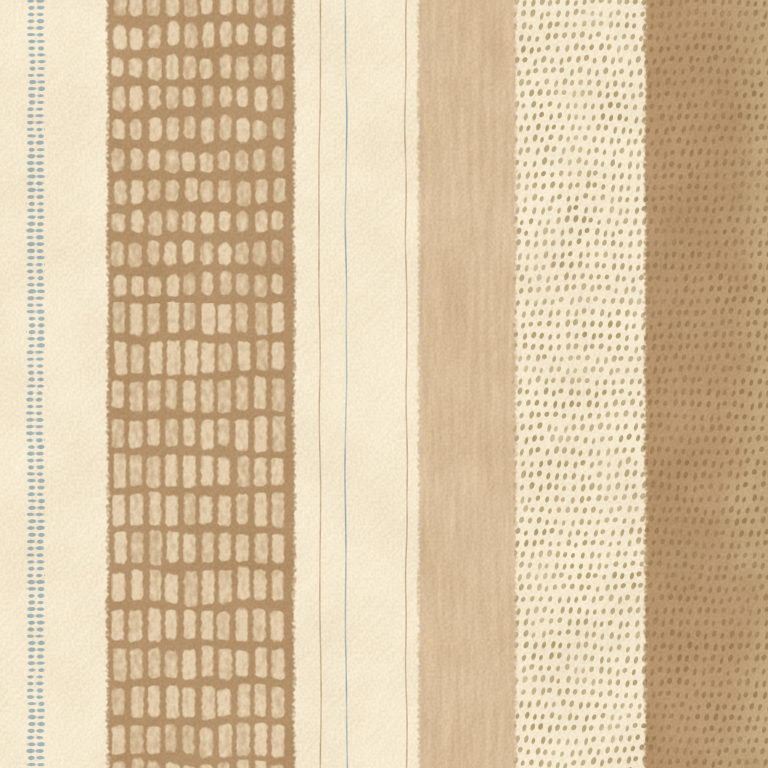
Give the GLSL for this pattern, as a Shadertoy shader.

```glsl
// Hand-painted vertical stripes with rows of blocks, brush dashes and thin wavy lines.
#define CREAM vec3(0.957, 0.908, 0.805)
#define BROWN vec3(0.695, 0.565, 0.415)
#define TAN   vec3(0.845, 0.742, 0.610)
#define BLOCK vec3(0.890, 0.805, 0.675)
#define OLIVE vec3(0.690, 0.610, 0.440)
#define UMBER vec3(0.580, 0.455, 0.315)
#define BLUE  vec3(0.570, 0.660, 0.690)
#define BLOCK_PITCH 0.0230
#define DOT_PITCH vec2(0.0112, 0.0150)
#define LINE_WIDTH 0.0019
#define WEAR 0.065
#define PIXEL (0.75 / iResolution.y)

vec2 hash2(vec2 p) {
    vec3 q = fract(p.xyx * vec3(0.1031, 0.1030, 0.0973));
    q += dot(q, q.yzx + 33.33);
    return fract((q.xx + q.yz) * q.zy);
}

float corner(vec2 cell, vec2 offset) {
    float angle = 6.2832 * hash2(cell).x;
    return dot(vec2(cos(angle), sin(angle)), offset);
}

// Gradient noise, roughly -0.7 to 0.7
float noise(vec2 p) {
    vec2 i = floor(p), f = fract(p), e = vec2(1.0, 0.0);
    vec2 w = f * f * f * (f * (f * 6.0 - 15.0) + 10.0);
    return mix(mix(corner(i, f), corner(i + e, f - e), w.x),
               mix(corner(i + e.yx, f - e.yx), corner(i + 1.0, f - 1.0), w.x), w.y);
}

float fbm(vec2 p) {
    float sum = 0.0, amp = 0.7;
    for (int i = 0; i < 4; i++) {
        sum += amp * noise(p);
        p = mat2(1.6, 1.2, -1.2, 1.6) * p + 7.3;
        amp *= 0.55;
    }
    return sum;
}

// Coverage of a stripe with rough painted edges
float stripe(vec2 p, float left, float right) {
    float x = p.x + 0.0022 * noise(vec2(left * 40.0, p.y * 14.0))
                  + 0.0040 * noise(p * vec2(170.0, 210.0));
    float soft = 0.002 + PIXEL;
    return smoothstep(-soft, soft, x - left) * smoothstep(-soft, soft, right - x);
}

// Grid of small slanted brush dabs
float dashes(vec2 p, vec2 pitch, vec2 size, float jitter) {
    vec2 q = p / pitch;
    q.x += jitter * (hash2(vec2(floor(q.y), 5.0)).x - 0.5);
    vec2 rnd = hash2(floor(q) + 11.0);
    vec2 d = (fract(q) - 0.5 - 0.28 * jitter * (rnd - 0.5)) * pitch;
    d.x -= 0.2 * jitter * d.y;
    size *= 0.8 + 0.4 * rnd.yx;
    float dist = (length(d / size) - 1.0) * min(size.x, size.y);
    return 1.0 - smoothstep(-PIXEL, PIXEL, dist);
}

// Ten columns of rounded blocks; the rows grow taller below the split
float blocks(vec2 p, out vec2 id) {
    float split = 0.3945;
    float t = 1.0 - p.y + 0.007 * noise(vec2(p.x * 14.0, p.y * 18.0));
    float tall = step(split, t);
    float pitch = mix(0.0404, 0.0499, tall);
    float row = mix((t - 0.0065) / pitch, 9.6 + (t - split) / pitch, tall);
    float x = (p.x - 0.1435 + 0.004 * noise(vec2(floor(row + 0.5) * 0.7, 3.0))) / BLOCK_PITCH;
    id = vec2(floor(x), floor(row + 0.5));
    vec2 rnd = hash2(id + 40.0);
    vec2 d = vec2(fract(x) - 0.5, fract(row + 0.5) - 0.5) * vec2(BLOCK_PITCH, pitch);
    d -= (rnd - 0.5) * vec2(0.003, 0.004);
    d += 0.0024 * vec2(noise(p * 130.0), noise(p * 130.0 + 50.0));
    vec2 size = vec2(0.0080, mix(0.0148, 0.0202, tall)) * (0.90 + 0.18 * rnd.yx);
    float radius = mix(0.0070, 0.0045, tall);
    vec2 q = abs(d) - size + radius;
    float dist = length(max(q, 0.0)) + min(max(q.x, q.y), 0.0) - radius;
    float soft = 0.0010 + PIXEL;
    return (1.0 - smoothstep(-soft, soft, dist)) * step(0.0, id.x) * step(id.x, 9.0);
}

// Thin line with a slight hand wobble and uneven pressure
float thread(vec2 p, float at) {
    float d = abs(p.x - at + 0.0035 * noise(vec2(at * 90.0, p.y * 9.0)));
    float ink = 0.75 + 0.5 * noise(vec2(at * 70.0, p.y * 30.0));
    return ink * (1.0 - smoothstep(-PIXEL, PIXEL, d - 0.5 * LINE_WIDTH));
}

void mainImage(out vec4 fragColor, in vec2 fragCoord) {
    vec2 p = fragCoord / iResolution.y;
    p.x = fract(p.x);

    // Plaster mottling, diagonal brushing and fine grain
    vec2 diagonal = vec2(p.x + p.y, p.y - p.x);
    float grain = noise(p * vec2(290.0, 250.0));
    float mottle = fbm(p * 9.0) + 0.5 * noise(diagonal * vec2(18.0, 150.0));
    float fibre = noise(p * vec2(130.0, 9.0)) + 0.6 * noise(p * vec2(240.0, 40.0));

    // Stripes
    float blockBand = stripe(p, 0.140, 0.383);
    float tanBand = stripe(p, 0.545, 0.672);
    float darkBand = stripe(p, 0.840, 1.02);
    float dotBand = stripe(p, 0.670, 1.02);
    float fade = smoothstep(0.93, 1.0, p.x + 0.06 * fbm(p * 7.0));
    vec3 col = mix(CREAM, BROWN, blockBand);
    col = mix(col, TAN + 0.045 * fibre, tanBand);
    vec3 dark = mix(BROWN + 0.02, vec3(0.765, 0.670, 0.510), 0.75 * fade);
    col = mix(col, dark + 0.05 * fbm(p * vec2(9.0, 5.0)), darkBand);

    // Pale blocks with dry, patchy paint
    vec2 id;
    float block = blocks(p, id) * blockBand;
    float paint = 0.70 + 0.35 * hash2(id).x + 0.5 * noise(p * vec2(150.0, 85.0));
    col = mix(col, BLOCK, block * clamp(paint, 0.25, 1.0));

    // Brush dabs in wavy rows
    vec2 wavy = p + vec2(0.003, 0.007) * noise(p * vec2(9.0, 7.0));
    float dots = dashes(wavy, DOT_PITCH, vec2(0.0027, 0.0040), 1.0) * dotBand;
    float ink = clamp(0.78 + 0.5 * noise(p * 22.0), 0.35, 1.0);
    col = mix(col, mix(OLIVE, UMBER, 0.8 * darkBand), dots * ink);

    // Double column of blue stitches
    vec2 stitch = p - vec2(0.0345 + 0.003 * noise(vec2(p.y * 5.0, 2.0)), 0.0);
    float pair = step(0.0, stitch.x) * step(stitch.x, 0.024);
    col = mix(col, BLUE, 0.85 * pair * dashes(stitch, vec2(0.012, 0.0088), vec2(0.0046, 0.0024), 0.2));

    // Thin lines
    col = mix(col, BROWN, 0.8 * max(thread(p, 0.417), thread(p, 0.529)));
    col = mix(col, BLUE, thread(p, 0.451));

    col += WEAR * (0.6 * mottle + 0.7 * grain) * vec3(0.75, 0.95, 1.1);
    fragColor = vec4(clamp(col, 0.0, 1.0), 1.0);
}
```
